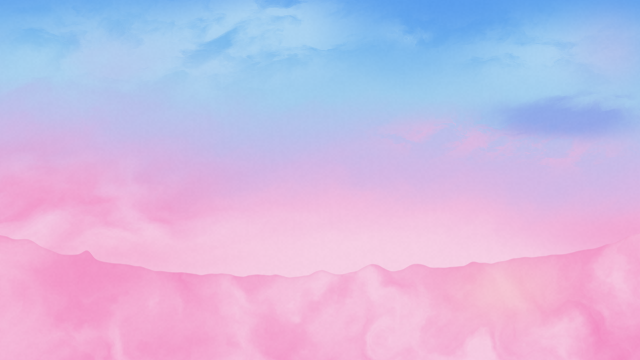
This background is drawn by a WebGL 2 fragment shader. Its source:

```glsl
#version 300 es
precision highp float;

uniform vec2 u_resolution;
out vec4 fragColor;

const vec3 AZURE = vec3(0.34, 0.61, 0.93);
const vec3 SKY = vec3(0.48, 0.73, 0.93);
const vec3 AQUA = vec3(0.62, 0.80, 0.93);
const vec3 PERIWINKLE = vec3(0.73, 0.75, 0.92);
const vec3 LAVENDER = vec3(0.83, 0.72, 0.90);
const vec3 PINK = vec3(0.94, 0.72, 0.87);
const vec3 BLUSH = vec3(0.965, 0.81, 0.895);
const vec3 ROSE = vec3(0.95, 0.56, 0.77);
const vec3 PEACH = vec3(0.96, 0.76, 0.80);
const vec3 STORM = vec3(0.51, 0.61, 0.91);
const vec3 MIST = vec3(0.71, 0.85, 0.95);

float hash(vec2 p) {
  return fract(sin(dot(p, vec2(127.1, 311.7))) * 43758.5453);
}

float noise(vec2 p) {
  vec2 i = floor(p), f = fract(p);
  f = f * f * (3.0 - 2.0 * f);
  return mix(mix(hash(i), hash(i + vec2(1, 0)), f.x),
             mix(hash(i + vec2(0, 1)), hash(i + vec2(1, 1)), f.x), f.y);
}

float fbm(vec2 p) {
  float sum = 0.0, amp = 0.5;
  for (int i = 0; i < 6; i++) {
    sum += amp * noise(p);
    p = mat2(1.6, 1.2, -1.2, 1.6) * p + 7.3;
    amp *= 0.5;
  }
  return sum;
}

// Soft elliptical glow
float glow(vec2 p, vec2 center, vec2 radius) {
  vec2 d = (p - center) / radius;
  return exp(-dot(d, d));
}

float peak(float x, float center, float width, float height) {
  float d = (x - center) / width;
  return height * exp(-d * d);
}

// Height of the watercolour ridge
float ridge(float x) {
  float d = x - 0.4;
  float h = 0.233 + d * d * (d < 0.0 ? 0.71 : 0.28);
  h += peak(x, 0.137, 0.012, 0.022) + peak(x, 0.045, 0.016, 0.012);
  h += peak(x, 0.58, 0.022, 0.023) + peak(x, 0.65, 0.022, 0.018);
  h += peak(x, 0.50, 0.022, 0.012) + peak(x, 0.74, 0.012, 0.01);
  h += peak(x, 1.0, 0.03, 0.02);
  return h + 0.011 * (noise(vec2(x * 42.0, 4.5)) - 0.5) + 0.006 * (noise(vec2(x * 95.0, 9.5)) - 0.5);
}

vec3 skyGradient(float y) {
  vec3 c = mix(BLUSH, PINK, smoothstep(0.27, 0.43, y));
  c = mix(c, LAVENDER, smoothstep(0.40, 0.54, y));
  c = mix(c, PERIWINKLE, smoothstep(0.51, 0.65, y));
  c = mix(c, AQUA, smoothstep(0.62, 0.76, y));
  c = mix(c, SKY, smoothstep(0.73, 0.90, y));
  return mix(c, AZURE, smoothstep(0.91, 1.08, y));
}

vec3 sky(vec2 p) {
  // Brush direction climbs gently to the right
  vec2 brush = vec2(p.x * 1.78 + 0.3 * p.y, p.y - 0.35 * p.x);
  float wide = fbm(brush * vec2(3.0, 6.0) + 3.0);
  float wisp = fbm(brush * vec2(6.0, 12.0) + 2.5 * wide);
  float fine = fbm(brush * vec2(14.0, 26.0) + 4.0 * wisp);
  float y = p.y + 0.10 * (wide - 0.5) + 0.06 * (wisp - 0.5) + 0.03 * (fine - 0.5);
  y -= 0.07 * glow(p, vec2(0.0, 0.68), vec2(0.28, 0.22));
  y += 0.06 * glow(p, vec2(0.95, 0.46), vec2(0.22, 0.12));
  vec3 c = skyGradient(y);

  // Deep blue opening and corner
  c = mix(c, AZURE, 0.8 * glow(p, vec2(0.70, 0.98), vec2(0.15, 0.11)));
  c = mix(c, AZURE, 0.4 * glow(p, vec2(0.02, 1.0), vec2(0.12, 0.08)));
  c = mix(c, AZURE, 0.5 * glow(p, vec2(0.97, 0.98), vec2(0.06, 0.06)));

  // Pale brushed clouds
  float veil = glow(p, vec2(0.43, 0.92), vec2(0.13, 0.13))
             + glow(p, vec2(0.20, 0.84), vec2(0.22, 0.13))
             + glow(p, vec2(0.87, 0.84), vec2(0.16, 0.10))
             + glow(p, vec2(0.64, 0.91), vec2(0.03, 0.03));
  float cloud = smoothstep(0.32, 0.62, 0.6 * wisp + 0.4 * fine);
  c = mix(c, MIST, 0.8 * min(veil, 1.0) * cloud);
  float lilac = glow(p, vec2(0.10, 0.78), vec2(0.18, 0.12))
              + glow(p, vec2(0.96, 0.86), vec2(0.07, 0.11));
  c = mix(c, PERIWINKLE, 0.65 * min(lilac, 1.0) * smoothstep(0.3, 0.6, wide));

  // Dusky bank with pink cloud beneath
  vec2 drift = p + vec2(0.08, 0.05) * (fine - 0.5);
  float bank = glow(drift, vec2(0.88, 0.67), vec2(0.13, 0.06));
  c = mix(c, STORM, 0.65 * smoothstep(0.1, 0.85, bank));
  float streak = glow(p, vec2(0.69, 0.62), vec2(0.10, 0.05)) + glow(p, vec2(0.86, 0.57), vec2(0.12, 0.05));
  c = mix(c, mix(LAVENDER, PINK, 0.6), 0.75 * min(streak, 1.0) * smoothstep(0.36, 0.6, fine));

  // Rose haze on the left, pale light above the ridge
  float haze = glow(p, vec2(0.04, 0.42), vec2(0.27, 0.14));
  c = mix(c, ROSE, clamp(haze * (0.55 + 2.0 * (wisp - 0.5)), 0.0, 0.9));
  c = mix(c, ROSE, 0.45 * glow(p, vec2(1.0, 0.34), vec2(0.14, 0.07)));
  c = mix(c, ROSE, 0.3 * glow(p, vec2(0.22, 0.29), vec2(0.15, 0.06)));
  return mix(c, BLUSH, 0.5 * glow(p, vec2(0.58, 0.34), vec2(0.22, 0.10)));
}

vec3 foreground(vec2 p) {
  float wash = fbm(p * vec2(9.0, 5.0) + 11.0);
  float bloom = fbm(p * vec2(12.0, 7.0) + 3.0 * wash);
  float pale = glow(p, vec2(0.59, 0.13), vec2(0.25, 0.24));
  vec3 c = mix(ROSE, BLUSH, clamp(0.33 + 0.55 * pale + 1.3 * (bloom - 0.48), 0.0, 0.92));
  c = mix(c, ROSE, 0.55 * glow(p, vec2(0.13, 0.23), vec2(0.13, 0.08)));
  c = mix(c, ROSE, 0.40 * glow(p, vec2(0.28, 0.04), vec2(0.10, 0.06)));
  c = mix(c, BLUSH, 0.4 * glow(p, vec2(0.0, 0.18), vec2(0.04, 0.15)));
  return mix(c, PEACH, 0.65 * glow(p, vec2(0.79, 0.19), vec2(0.09, 0.09)));
}

void main() {
  vec2 p = gl_FragCoord.xy / u_resolution;
  float depth = ridge(p.x) - p.y;
  float soft = 1.0 / u_resolution.y;
  float cover = smoothstep(-soft, soft, depth);
  vec3 color = mix(sky(p), foreground(p), cover);

  // Pigment gathered along the ridge
  float inside = max(depth, 0.0);
  float rim = cover * (0.25 * exp(-inside * 250.0) + 0.08 * exp(-inside * 30.0));
  color = mix(color, ROSE * 0.96, rim);
  color += 0.012 * (noise(p * vec2(320.0, 180.0)) - 0.5);
  fragColor = vec4(clamp(color, 0.0, 1.0), 1.0);
}
```
